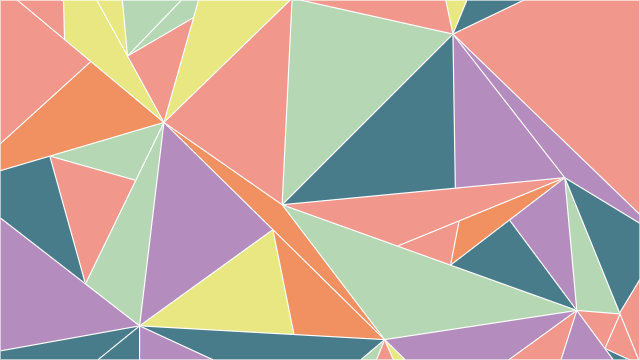
A WebGL 2 fragment shader for this background:

```glsl
#version 300 es
precision highp float;

uniform vec2 u_resolution;
out vec4 fragColor;

// Lengths are fractions of the canvas height
const float CELL = 0.55;
const float JITTER = 0.38;
const float LINE_WIDTH = 0.0032;
const vec2 GRID_OFFSET = vec2(3.4, 7.1);

// Tone steps that keep neighbouring facets apart in the palette
const vec2 CELL_TONE = vec2(0.44, 0.66);
const float HALF_TONE = 0.27;
const float SPLIT_TONE[3] = float[3](0.5, 0.27, 0.62);

const int COLOURS = 7;
const vec3 PALETTE[COLOURS] = vec3[COLOURS](
    vec3(0.945, 0.592, 0.545),  // salmon
    vec3(0.910, 0.906, 0.510),  // yellow
    vec3(0.286, 0.486, 0.545),  // teal
    vec3(0.945, 0.569, 0.380),  // orange
    vec3(0.714, 0.843, 0.702),  // green
    vec3(0.706, 0.553, 0.745),  // purple
    vec3(0.770, 0.360, 0.420)); // red
const float SHARE[COLOURS] = float[COLOURS](0.28, 0.16, 0.14, 0.11, 0.16, 0.145, 0.005);

struct Triangle { vec2 a, b, c; };

vec2 hash2(vec2 seed) {
    vec3 q = fract(seed.xyx * vec3(0.1031, 0.1030, 0.0973));
    q += dot(q, q.yzx + 33.33);
    return fract((q.xx + q.yz) * q.zy);
}

// Positive when p lies to the left of the line from a to b
float side(vec2 a, vec2 b, vec2 p) {
    vec2 u = b - a, v = p - a;
    return u.x * v.y - u.y * v.x;
}

bool contains(Triangle t, vec2 p) {
    return side(t.a, t.b, p) >= 0.0 && side(t.b, t.c, p) >= 0.0 && side(t.c, t.a, p) >= 0.0;
}

float edgeDistance(Triangle t, vec2 p) {
    return min(side(t.a, t.b, p) / distance(t.a, t.b),
           min(side(t.b, t.c, p) / distance(t.b, t.c),
               side(t.c, t.a, p) / distance(t.c, t.a)));
}

// Turn the corners until the longest edge runs from a to b
Triangle longestFirst(Triangle t) {
    for (int i = 0; i < 2; i++) {
        float other = max(distance(t.b, t.c), distance(t.c, t.a));
        if (distance(t.a, t.b) < other) t = Triangle(t.b, t.c, t.a);
    }
    return t;
}

vec2 gridPoint(vec2 id) {
    return id + JITTER * (2.0 * hash2(id) - 1.0);
}

// Cut a cell into a lower and an upper triangle along a valid diagonal
void cutCell(vec2 id, out Triangle lower, out Triangle upper) {
    vec2 sw = gridPoint(id), se = gridPoint(id + vec2(1, 0));
    vec2 nw = gridPoint(id + vec2(0, 1)), ne = gridPoint(id + 1.0);
    bool risingFits = side(sw, se, ne) > 0.0 && side(sw, ne, nw) > 0.0;
    bool fallingFits = side(sw, se, nw) > 0.0 && side(se, ne, nw) > 0.0;
    if (risingFits && (!fallingFits || hash2(id + 40.5).x < 0.5)) {
        lower = Triangle(sw, se, ne);
        upper = Triangle(sw, ne, nw);
    } else {
        lower = Triangle(sw, se, nw);
        upper = Triangle(se, ne, nw);
    }
}

// Split at random from apex to longest edge, keeping the part around p
void subdivide(inout Triangle t, inout float tone, vec2 p, vec2 seed) {
    for (int level = 0; level < 3; level++) {
        vec2 chance = hash2(seed);
        if (chance.x > 0.65 - 0.1 * float(level)) break;
        t = longestFirst(t);
        vec2 foot = mix(t.a, t.b, mix(0.25, 0.75, chance.y));
        bool right = side(t.c, foot, p) > 0.0;
        if (right) t.a = foot; else t.b = foot;
        tone += right ? SPLIT_TONE[level] : 0.0;
        seed += right ? vec2(17.3, 5.9) : vec2(3.7, 23.1);
    }
}

vec3 paletteColour(float tone) {
    float limit = 0.0;
    for (int i = 0; i < COLOURS; i++) {
        limit += SHARE[i];
        if (tone < limit) return PALETTE[i];
    }
    return PALETTE[0];
}

// Share of a pixel that a line at the given distance covers
float lineCoverage(float dist, float width, float pixel) {
    float overlap = min(dist + 0.5 * pixel, 0.5 * width) - max(dist - 0.5 * pixel, -0.5 * width);
    return clamp(overlap / pixel, 0.0, 1.0);
}

// Colour of the facet around p in rgb, distance to its edge in a
vec4 facetAt(vec2 p) {
    for (int k = 0; k < 9; k++) {
        vec2 id = floor(p) + vec2(k % 3 - 1, k / 3 - 1);
        Triangle facet, upper;
        cutCell(id, facet, upper);
        bool inUpper = contains(upper, p);
        if (inUpper) facet = upper;
        else if (!contains(facet, p)) continue;
        float tone = dot(id, CELL_TONE) + (inUpper ? HALF_TONE : 0.0);
        subdivide(facet, tone, p, id * 3.0 + (inUpper ? 71.2 : 53.6));
        return vec4(paletteColour(fract(tone)), edgeDistance(facet, p));
    }
    return vec4(1, 1, 1, 0);
}

void main() {
    float pixel = 1.0 / u_resolution.y;
    vec4 facet = facetAt(gl_FragCoord.xy * pixel / CELL + GRID_OFFSET);
    // White seams, also along the canvas border
    vec2 border = min(gl_FragCoord.xy, u_resolution - gl_FragCoord.xy) * pixel;
    float dist = min(facet.a * CELL, min(border.x, border.y));
    fragColor = vec4(mix(facet.rgb, vec3(1), lineCoverage(dist, LINE_WIDTH, pixel)), 1);
}
```
